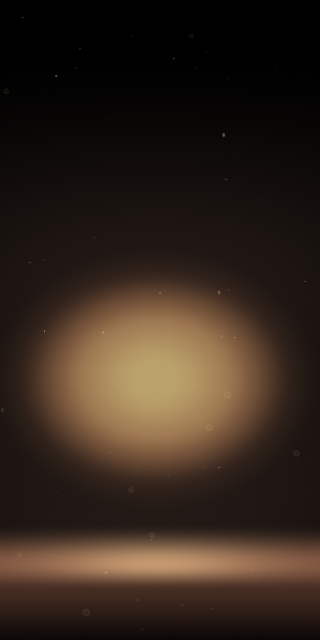
A WebGL 1 fragment shader for this background:

```glsl
precision highp float;

// A warm oval glow hangs in a dark room above a softly lit floor strip.
// Layers: vertical room gradient, elliptical colour ramp, floor band built
// from smoothsteps, then hashed dust specks and faint out-of-focus rings.

uniform vec2 u_resolution;

const vec3 ROOM_BROWN  = vec3(0.135, 0.100, 0.085);
const vec3 GLOW_HALO   = vec3(0.280, 0.190, 0.140);
const vec3 GLOW_AMBER  = vec3(0.590, 0.430, 0.295);
const vec3 GLOW_CORE   = vec3(0.730, 0.630, 0.415);
const vec3 FLOOR_SHADE = vec3(0.300, 0.190, 0.150);
const vec3 FLOOR_EDGE  = vec3(0.480, 0.315, 0.240);
const vec3 FLOOR_LIGHT = vec3(0.770, 0.600, 0.440);
const vec3 DUST_COLOR  = vec3(0.620, 0.500, 0.380);

float hash(float n) {
  return fract(sin(n * 127.1) * 43758.5453);
}

// 1 below lo, 0 above hi
float fadeOut(float lo, float hi, float x) {
  return 1.0 - smoothstep(lo, hi, x);
}

vec3 roomColor(vec2 p) {
  float height = fadeOut(1.08, 1.88, p.y);
  float side = 1.0 - 0.9 * pow(abs(p.x - 0.48), 2.0);
  return ROOM_BROWN * height * side;
}

// Nested soft ellipses, from the wide halo to the pale core
vec3 addGlow(vec3 base, vec2 p, vec2 center, vec2 radius) {
  float d = length((p - center) / radius);
  vec3 color = mix(base, GLOW_HALO, fadeOut(0.85, 1.60, d));
  color = mix(color, GLOW_AMBER, fadeOut(0.62, 1.28, d));
  return mix(color, GLOW_CORE, fadeOut(0.15, 0.92, d));
}

// Bright strip with a dim foreground falling away beneath it
vec3 addFloor(vec3 base, vec2 p) {
  vec3 foreground = FLOOR_SHADE * smoothstep(-0.07, 0.21, p.y);
  vec3 color = mix(base, foreground, fadeOut(0.20, 0.30, p.y));
  float across = (p.x - 0.49) / 0.34;
  vec3 light = mix(FLOOR_EDGE, FLOOR_LIGHT, exp(-across * across));
  float strip = smoothstep(0.155, 0.235, p.y) * fadeOut(0.235, 0.365, p.y);
  return mix(color, light, strip);
}

// Small soft specks, slightly stretched at random angles
float dust(vec2 p) {
  float sum = 0.0;
  for (int i = 0; i < 46; i++) {
    float id = float(i) + 1.0;
    vec2 center = vec2(hash(id), 2.0 * hash(id + 71.3));
    float angle = 6.2832 * hash(id + 19.7);
    vec2 axis = vec2(cos(angle), sin(angle));
    vec2 q = p - center;
    q = vec2(dot(q, axis), 1.5 * dot(q, vec2(-axis.y, axis.x)));
    float size = mix(0.004, 0.010, pow(hash(id + 43.9), 3.0));
    float strength = mix(0.08, 0.70, pow(hash(id + 97.1), 2.0));
    sum += strength * fadeOut(size * 0.25, size, length(q));
  }
  return sum;
}

// Faint lens-blur discs with a brighter rim
float blurredDust(vec2 p) {
  float sum = 0.0;
  for (int i = 0; i < 9; i++) {
    float id = float(i) + 201.0;
    vec2 center = vec2(hash(id), 2.0 * hash(id + 31.7));
    float size = mix(0.007, 0.013, hash(id + 57.3));
    float d = length(p - center) / size;
    float rim = smoothstep(0.35, 0.80, d) * fadeOut(0.80, 1.15, d);
    sum += 0.07 * fadeOut(0.60, 1.15, d) + 0.09 * rim;
  }
  return sum;
}

void main() {
  // Canvas units: width 1, height 2
  vec2 p = gl_FragCoord.xy / u_resolution * vec2(1.0, 2.0);

  vec3 color = roomColor(p);
  color = addGlow(color, p, vec2(0.485, 0.815), vec2(0.335, 0.265));
  color = addFloor(color, p);

  // Dust blends like a screen, so it fades within the bright areas
  float specks = min(dust(p) + blurredDust(p), 1.0);
  color += DUST_COLOR * specks * (1.0 - color);

  // Fine dither hides banding in the dark gradients
  float grain = hash(dot(p, vec2(12.9898, 78.233))) - 0.5;
  gl_FragColor = vec4(color + grain / 255.0, 1.0);
}
```
